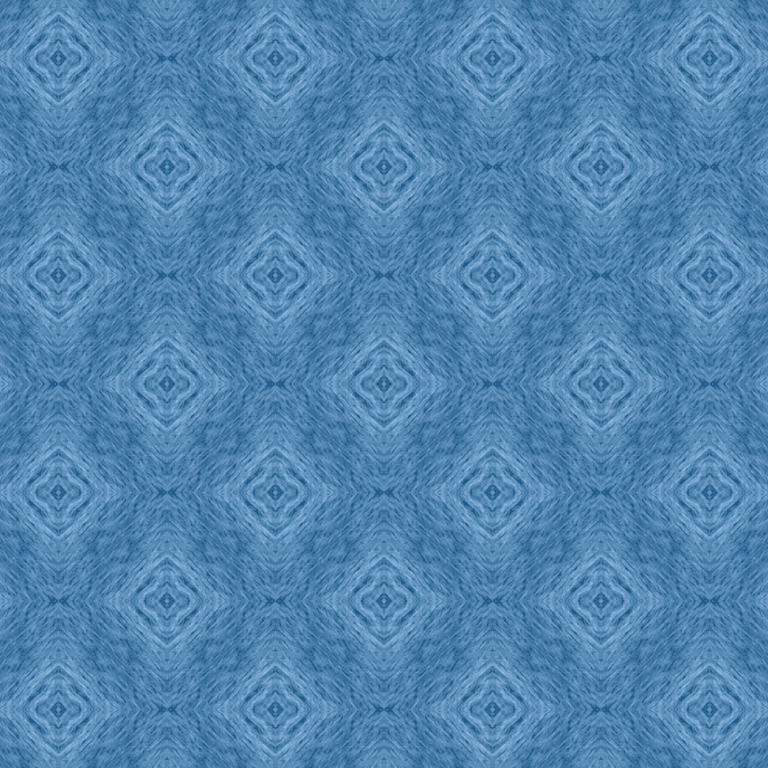
A three.js fragment shader for this pattern:

```glsl
// Brushed blue kaleidoscope: staggered nested diamonds made of fine strands.
// The plane is folded by mirrors into one triangle, where stretched value
// noise draws the strands and a distance profile sets the light and dark rings.

varying vec2 vUv;

float hash(vec2 p) {
  vec3 q = fract(p.xyx * vec3(0.1031, 0.1030, 0.0973));
  q += dot(q, q.yzx + 33.33);
  return fract((q.x + q.y) * q.z);
}

// Smooth value noise, centred on zero.
float noise(vec2 p) {
  vec2 i = floor(p);
  vec2 f = fract(p);
  f = f * f * (3.0 - 2.0 * f);
  float low = mix(hash(i), hash(i + vec2(1.0, 0.0)), f.x);
  float high = mix(hash(i + vec2(0.0, 1.0)), hash(i + 1.0), f.x);
  return mix(low, high, f.y) - 0.5;
}

float band(float d, float centre, float width) {
  float x = (d - centre) / width;
  return exp(-x * x);
}

// Mirrors each cell in both axes, then turns its corners into more diamonds.
vec2 foldCell(vec2 p) {
  vec2 r = abs(fract(p + 0.5) - 0.5);
  return r.x + r.y > 0.5 ? 0.5 - r : r;
}

void main() {
  vec2 cell = foldCell((vUv - 0.5) / 0.2826);
  float across = cell.x + cell.y;
  float along = cell.x - cell.y + 7.0;

  // Strands bend gently, and ripple inside the diamond.
  float inside = 1.0 - smoothstep(0.22, 0.42, across);
  float bend = noise(vec2(across * 9.0, along * 11.0));
  float ripple = noise(vec2(across * 14.0 + 40.0, along * 27.0));
  float d = across + 0.012 * bend + 0.018 * ripple * inside;

  // Long hairs, short slanted flecks and a fine grain.
  float hairs = noise(vec2(d * 92.0, along * 12.0 + 3.0));
  float flecks = noise(vec2((d + 0.14 * along) * 96.0 + 60.0, along * 30.0));
  float grain = noise(cell * 140.0 + 90.0);
  float mottle = noise(vec2(d * 38.0 + 20.0, along * 24.0));

  // Nested rings, from the outer haze to the core.
  float tone = 0.35 + 0.23 * inside;
  tone += 0.13 * band(d, 0.222, 0.026);
  tone -= band(d, 0.168, 0.022) * (0.24 - 0.75 * mottle);
  tone += 0.20 * band(d, 0.126, 0.012);
  tone -= band(d, 0.090, 0.015) * (0.20 - 0.50 * mottle);
  float radius = length(cell);
  float core = 1.0 - smoothstep(0.035, 0.075, radius);
  tone += core * (0.12 * cos(radius * 290.0) - 0.18);

  // Strands over the rings, with thin dark nicks.
  tone += (0.62 + 0.18 * inside) * hairs + 0.46 * flecks + 0.34 * grain;
  tone -= 0.22 * smoothstep(0.22, 0.38, -flecks);

  vec3 deep = vec3(0.19, 0.41, 0.59);
  vec3 pale = vec3(0.49, 0.67, 0.83);
  gl_FragColor = vec4(mix(deep, pale, clamp(tone, -0.2, 1.2)), 1.0);
}
```
